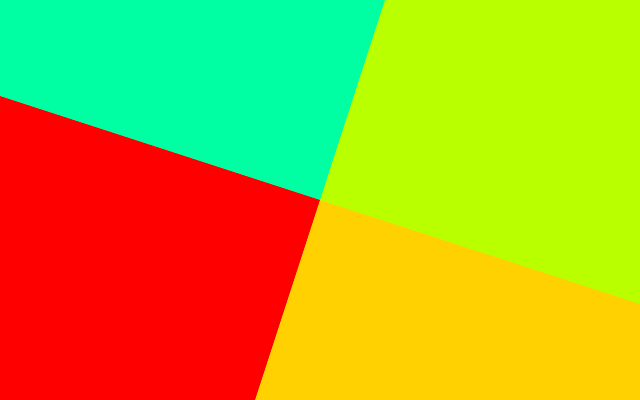
A WebGL 1 fragment shader for this background:

```glsl
precision highp float;

uniform vec2 u_resolution;

#define TILT_DEGREES 18.0
#define CENTER vec2(0.5, 0.5)
#define EDGE_PIXELS 0.5
#define LIME vec3(0.73, 1.0, 0.0)
#define MINT vec3(0.0, 1.0, 0.64)
#define RED vec3(1.0, 0.0, 0.0)
#define AMBER vec3(1.0, 0.82, 0.0)

// Clockwise-tilted axes: x runs across the steep edge, y across the shallow one
vec2 toTiltedAxes(vec2 p, float angle) {
  float c = cos(angle);
  float s = sin(angle);
  return vec2(c * p.x - s * p.y, s * p.x + c * p.y);
}

void main() {
  // Canvas-height units, centred on the crossing
  vec2 p = (gl_FragCoord.xy - CENTER * u_resolution) / u_resolution.y;
  vec2 q = toTiltedAxes(p, radians(TILT_DEGREES));

  // Smoothed side of each dividing edge
  float blur = EDGE_PIXELS / u_resolution.y;
  vec2 side = smoothstep(-blur, blur, q);

  // Four flat quadrants
  vec3 upper = mix(MINT, LIME, side.x);
  vec3 lower = mix(RED, AMBER, side.x);
  gl_FragColor = vec4(mix(lower, upper, side.y), 1.0);
}
```
